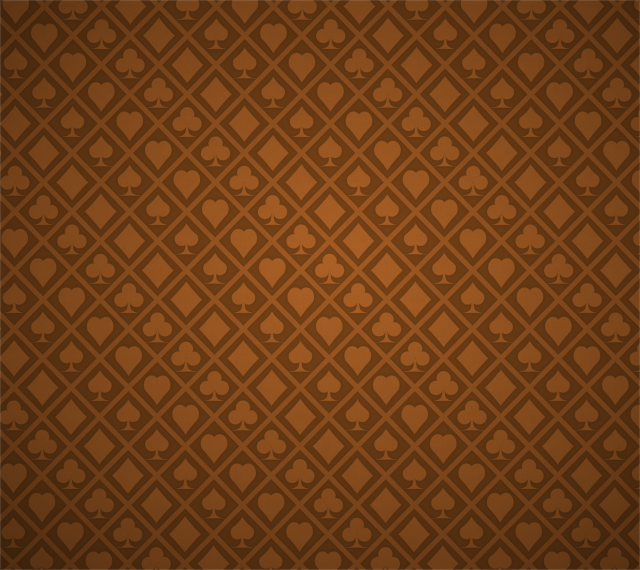
Give the GLSL for this pattern, as a Shadertoy shader.

```glsl
// Card-room wallpaper: a diagonal lattice whose cells hold the four card suits.
// Each suit runs along one diagonal; suits are distance functions in cell space,
// lit by a soft central glow with fine grain and a faint pale edge.

const float WIDTH = 768.0;                   // canvas width in design units
const vec2  HALF_CELL = vec2(34.37, 35.2);   // half diagonals of a lattice cell
const vec2  ANCHOR = vec2(430.0, 394.8);     // centre of one diamond cell
const float SHEAR = 0.005;                   // slight lean of the columns
const float LINE_HALF = 3.0;
const vec2  GLOW_CENTRE = vec2(0.525, 0.545);
const float GLOW_FALL = 0.30;
const float GRAIN = 0.05;
const float RIM_SHADE = 0.10;
const float EDGE_WIDTH = 1.5;
const vec3  GROUND = vec3(0.475, 0.265, 0.090);
const vec3  LINE = vec3(0.630, 0.352, 0.135);
const vec3  SUIT = vec3(0.665, 0.375, 0.145);

float hash(vec2 p) {
    return fract(sin(dot(p, vec2(127.1, 311.7))) * 43758.5453);
}

float noise(vec2 p) {
    vec2 i = floor(p), f = fract(p);
    f = f * f * (3.0 - 2.0 * f);
    return mix(mix(hash(i), hash(i + vec2(1, 0)), f.x),
               mix(hash(i + vec2(0, 1)), hash(i + vec2(1, 1)), f.x), f.y);
}

// Heart with its tip at the origin, 1.1 high; bend hollows the sides.
float heart(vec2 p, float bend) {
    p.x = abs(p.x) + bend * sin(3.14159 * clamp(p.y / 0.6, 0.0, 1.0));
    if (p.x + p.y > 1.0) return length(p - vec2(0.25, 0.75)) - 0.35355;
    vec2 side = p - 0.5 * max(p.x + p.y, 0.0);
    return min(length(p - vec2(0.0, 1.0)), length(side)) * sign(p.x - p.y);
}

// Thin stem that flares into a wide foot.
float stem(vec2 p) {
    float h = p.y + 16.0;
    float flare = 10.5 * exp(-max(h, 0.0) / 2.2);
    float slope = flare / 2.2;
    float d = (abs(p.x) - 1.4 - flare) / sqrt(1.0 + slope * slope);
    return max(d, max(-h, p.y));
}

float diamond(vec2 p) {
    vec2 q = pow(abs(p) / vec2(19.2, 21.8), vec2(0.95));
    return (q.x + q.y - 1.0) * 14.2;
}

float spade(vec2 p) {
    vec2 q = vec2(p.x, 21.0 - p.y) / vec2(23.4, 24.5);
    return min(heart(q, 0.06) * 23.8, stem(p));
}

float club(vec2 p) {
    float side = length(vec2(abs(p.x) - 9.0, p.y + 0.3)) - 8.6;
    float top = length(p - vec2(0.0, 11.3)) - 8.6;
    float core = length(p - vec2(0.0, 3.0)) - 3.5;
    return min(min(side, top), min(core, stem(p)));
}

float suitDistance(vec2 p, float index) {
    if (index < 0.5) return diamond(p);
    if (index < 1.5) return spade(p);
    if (index < 2.5) return heart((p + vec2(0.0, 21.0)) / vec2(26.5, 32.3), 0.03) * 28.5;
    return club(p);
}

void mainImage(out vec4 fragColor, in vec2 fragCoord) {
    float unit = WIDTH / iResolution.x;
    vec2 p = fragCoord * unit;
    vec2 size = iResolution.xy * unit;

    // Lattice coordinates: cell centres fall on whole numbers.
    vec2 q = p - ANCHOR;
    q.x -= SHEAR * q.y;
    vec2 uv = q / HALF_CELL;
    vec2 st = 0.5 * vec2(uv.x + uv.y, uv.x - uv.y);
    vec2 cell = floor(st + 0.5);
    vec2 d = st - cell;
    vec2 local = vec2(d.x + d.y, d.x - d.y) * HALF_CELL;

    // Distances to the lattice lines and to this cell's suit.
    float perUnit = 0.5 * length(1.0 / HALF_CELL);
    float lineDist = (0.5 - max(abs(d.x), abs(d.y))) / perUnit - LINE_HALF;
    float suitDist = suitDistance(local, mod(cell.x, 4.0));

    // Layers, with a soft dark rim around the raised parts.
    float soft = max(0.75 * unit, 0.8);
    float nearest = max(min(lineDist, suitDist), 0.0);
    vec3 col = GROUND * (1.0 - RIM_SHADE * exp(-nearest / 2.0));
    col = mix(col, LINE, smoothstep(soft, -soft, lineDist));
    col = mix(col, SUIT, smoothstep(soft, -soft, suitDist));

    // Central glow and grain.
    float r = length((p / size - GLOW_CENTRE) * 2.0);
    col *= 1.0 - GLOW_FALL * pow(r, 1.3);
    col *= 1.0 + GRAIN * (0.6 * noise(p * 0.6) + 0.4 * noise(p * 0.12) - 0.5);

    // Pale hairline at the canvas edge.
    vec2 inset = min(p, size - p);
    float edge = 1.0 - smoothstep(EDGE_WIDTH - 0.5, EDGE_WIDTH + 0.5, min(inset.x, inset.y));
    fragColor = vec4(mix(col, vec3(1.0), 0.1 * edge), 1.0);
}
```
